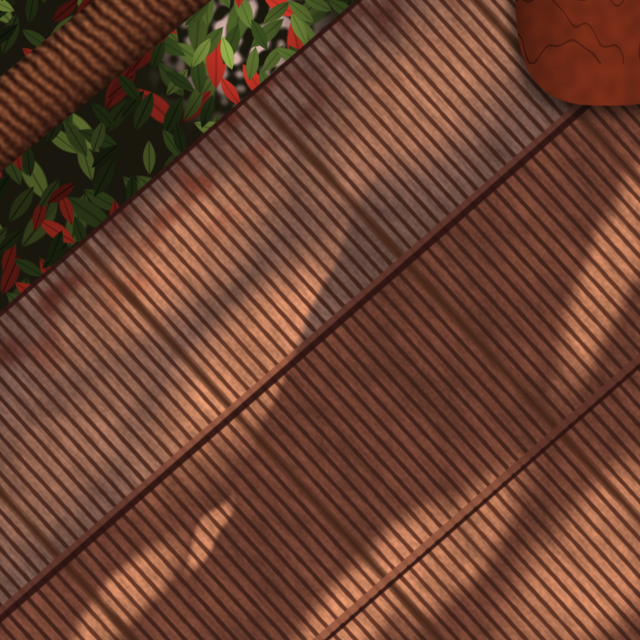
Write a Shadertoy shader that draws this texture.

```glsl
// Sun-dappled grooved deck tiles laid on a diagonal, with foliage, a rope rail and a clay pot.

vec2 hash2(vec2 p) {
    vec3 q = fract(p.xyx * vec3(0.1031, 0.1030, 0.0973));
    q += dot(q, q.yzx + 33.33);
    return fract((q.xx + q.yz) * q.zy);
}

float gradientDot(vec2 cell, vec2 offset, vec2 f) {
    float a = 6.2832 * hash2(cell + offset).x;
    return dot(vec2(cos(a), sin(a)), f - offset);
}

float noise(vec2 p) {
    vec2 i = floor(p), f = fract(p);
    vec2 u = f * f * f * (f * (f * 6.0 - 15.0) + 10.0);
    return mix(mix(gradientDot(i, vec2(0, 0), f), gradientDot(i, vec2(1, 0), f), u.x),
               mix(gradientDot(i, vec2(0, 1), f), gradientDot(i, vec2(1, 1), f), u.x), u.y);
}

vec2 rotate(vec2 p, float a) {
    return vec2(cos(a) * p.x + sin(a) * p.y, cos(a) * p.y - sin(a) * p.x);
}

// Elongated pool of sunlight
float pool(vec2 p, vec2 centre, vec2 radius, float angle, float blur) {
    float d = length(rotate(p - centre, angle) / radius);
    return 1.0 - smoothstep(1.0 - blur, 1.0 + blur, d);
}

float sunlight(vec2 p) {
    p += 0.012 * vec2(noise(p * 13.0), noise(p * 13.0 + 40.0));
    // Upper row: broad soft light, cut by one crisp shadow edge
    float s = 0.75 * pool(p, vec2(0.27, 0.59), vec2(0.21, 0.07), 0.75, 0.7);
    s = max(s, 0.9 * pool(p, vec2(0.40, 0.44), vec2(0.23, 0.075), 0.85, 0.6));
    s = max(s, 0.6 * pool(p, vec2(0.67, 0.86), vec2(0.23, 0.09), 0.8, 0.7));
    s = max(s, 0.4 * pool(p, vec2(0.10, 0.30), vec2(0.20, 0.08), 0.8, 0.8));
    float edge = smoothstep(-0.008, 0.008, p.x - 0.456 - 0.44 * (p.y - 0.44));
    s *= 1.0 - edge * (1.0 - smoothstep(0.66, 0.80, p.y));
    // Lower rows: narrow slivers and the open corner
    s = max(s, 0.85 * pool(p, vec2(0.325, 0.165), vec2(0.065, 0.016), 1.05, 0.3));
    s = max(s, 0.9 * pool(p, vec2(0.19, 0.06), vec2(0.12, 0.035), 0.82, 0.35));
    s = max(s, 0.9 * pool(p, vec2(0.59, 0.08), vec2(0.17, 0.055), 0.8, 0.35));
    s = max(s, 0.8 * pool(p, vec2(0.71, 0.14), vec2(0.15, 0.05), 0.9, 0.4));
    s = max(s, 0.75 * pool(p, vec2(0.94, 0.13), vec2(0.20, 0.085), 0.85, 0.4));
    return max(s, 0.8 * pool(p, vec2(0.95, 0.57), vec2(0.18, 0.04), 1.2, 0.4));
}

vec3 deck(vec2 p, float along, float across, float px) {
    float row = floor(across / 0.36);
    float tile = (along - 0.51) / 0.355;
    float ridge = tile * 18.0;
    float light = sunlight(p);

    // Weathered wood, greyer in the upper row
    vec3 shade = mix(vec3(0.43, 0.25, 0.19), vec3(0.43, 0.31, 0.27), step(0.0, row));
    vec3 wood = mix(shade, vec3(0.83, 0.55, 0.40), light);
    float grain = noise(vec2(along * 150.0, across * 28.0)) + 0.8 * noise(p * 150.0);
    float wear = noise(p * 9.0) + 0.5 * noise(p * 32.0);
    float tint = hash2(vec2(floor(ridge + 0.5), row + 9.0)).x - 0.5;
    wood *= 1.0 + 0.16 * grain + 0.22 * wear + 0.10 * tint;
    float damp = smoothstep(0.18, 0.36, across) * smoothstep(-0.1, 0.5, noise(p * 19.0));
    wood = mix(wood, wood * vec3(0.80, 0.52, 0.46), damp);

    // Grooves between ridges, eighteen to a tile
    float g = abs(fract(ridge) - 0.5);
    float aa = max(0.09, px * 50.0);
    float groove = smoothstep(0.34 - aa, 0.34 + aa, g + 0.05 * noise(p * 60.0));
    vec3 dark = mix(vec3(0.23, 0.12, 0.09), vec3(0.37, 0.19, 0.13), light);
    wood = mix(wood, dark, 0.9 * groove);

    // Tile joints, broken by dirt
    float joint = abs(fract(tile + 0.5) - 0.5) * 0.355;
    float dirt = 0.65 + 0.5 * noise(p * 14.0);
    wood = mix(wood, vec3(0.29, 0.16, 0.10), dirt * (1.0 - smoothstep(0.005, 0.010, joint)));

    // Row seams: a deep gap with a reddish lip on its upper side
    float seam = across - 0.36 * floor(across / 0.36 + 0.5);
    float gap = across > -0.18 ? 0.005 : 0.003;
    float lip = 1.0 - smoothstep(0.004, 0.007, abs(seam - 0.007));
    wood = mix(wood, mix(vec3(0.37, 0.20, 0.16), vec3(0.70, 0.42, 0.30), 0.7 * light), 0.85 * lip);
    return mix(wood, vec3(0.17, 0.07, 0.06), 0.9 * (1.0 - smoothstep(gap - 0.002, gap + 0.002, abs(seam + 0.002))));
}

vec3 foliage(vec2 p, float px) {
    float glow = pool(p, vec2(0.38, 0.94), vec2(0.10, 0.09), 0.6, 0.8);
    vec3 col = mix(vec3(0.10, 0.09, 0.05), vec3(0.85, 0.70, 0.68), glow * smoothstep(-0.2, 0.3, noise(p * 45.0)));
    for (int k = 0; k < 27; k++) {
        float layer = float(k / 9);
        vec2 q = p * (15.0 + 5.0 * layer) + 17.0 * layer;
        vec2 cell = floor(q) + vec2(k % 3, (k / 3) % 3) - 1.0;
        vec2 h = hash2(cell + 5.0), t = hash2(cell + 71.0);
        vec2 leaf = rotate(q - cell - h, 0.6 + 2.2 * t.x);
        float d = abs(leaf.y) - 0.24 * (1.0 - leaf.x * leaf.x * 2.2);
        vec3 tone = t.y < 0.28 ? vec3(0.42, 0.11, 0.08) : mix(vec3(0.09, 0.13, 0.05), vec3(0.36, 0.42, 0.18), h.x * h.y);
        tone *= 0.6 + 0.7 * t.x + 0.9 * glow - 0.3 * smoothstep(0.05, 0.0, abs(leaf.y));
        col = mix(col, tone, step(0.35, h.y) * (1.0 - smoothstep(-25.0 * px, 25.0 * px, d)));
    }
    return col;
}

void mainImage(out vec4 fragColor, in vec2 fragCoord) {
    vec2 p = fragCoord / iResolution.xy;
    float px = 1.0 / iResolution.y;
    float along = dot(p, vec2(0.74, 0.67));
    float across = (p.y - 0.875 * p.x - 0.035) / 1.329;
    vec3 col = mix(deck(p, along, across, px), foliage(p, px), smoothstep(-px, px, across - 0.36));

    // Rope rail with slanted windings
    vec2 r = rotate(p - vec2(0.0, 0.805), 0.685);
    float wind = 0.5 + 0.5 * cos(6.2832 * (r.x * 52.0 + r.y * 9.0 + 0.3 * noise(p * 30.0)));
    vec3 rope = mix(vec3(0.24, 0.11, 0.07), vec3(0.64, 0.39, 0.25), wind * (0.65 + 0.35 * r.y / 0.06));
    rope *= 1.0 - 0.45 * pow(abs(r.y) / 0.06, 3.0) + 0.35 * noise(p * 120.0);
    col = mix(col, rope, 1.0 - smoothstep(-px, px, abs(r.y) - 0.058));

    // Clay pot with carved swirls and a contact shadow
    vec2 c = abs((p - vec2(0.95, 1.03)) / vec2(0.145, 0.195));
    float pot = pow(c.x * c.x * c.x + c.y * c.y * c.y, 1.0 / 3.0) - 1.0;
    col *= 1.0 - 0.45 * (1.0 - smoothstep(0.0, 0.16, pot));
    float carve = smoothstep(0.04, 0.0, abs(noise(p * vec2(22.0, 14.0)))) * step(0.90, p.y);
    vec3 clay = vec3(0.46, 0.17, 0.09) * (1.0 - 0.35 * c.x * c.x - 0.3 * carve + 0.15 * noise(p * 40.0));
    col = mix(col, clay, 1.0 - smoothstep(-6.0 * px, 6.0 * px, pot));
    fragColor = vec4(clamp(col, 0.0, 1.0), 1.0);
}
```
